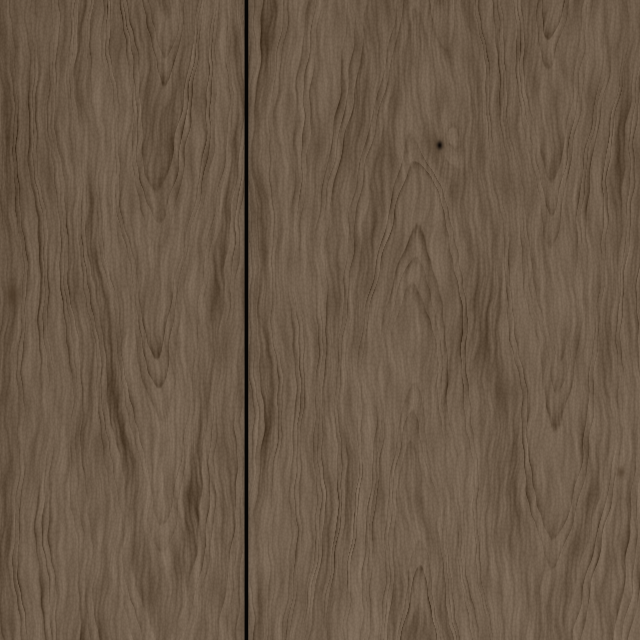
Give the GLSL for this texture, as a Shadertoy shader.

```glsl
// Two dark oak boards, split by one narrow vertical gap left of centre.
// Growth rings are level lines of cone-like fields, bent by layered sines;
// stretched cellular noise gives the fibres, pores and fine speckle.

vec2 hash2(vec2 p) {
    return fract(sin(vec2(dot(p, vec2(127.1, 311.7)), dot(p, vec2(269.5, 183.3)))) * 43758.55);
}

// Distance to the nearest scattered point
float cellular(vec2 p) {
    vec2 cell = floor(p), local = fract(p);
    float nearest = 2.0;
    for (int j = -1; j <= 1; j++)
        for (int i = -1; i <= 1; i++) {
            vec2 offset = vec2(i, j);
            vec2 d = offset + hash2(cell + offset) - local;
            nearest = min(nearest, dot(d, d));
        }
    return sqrt(nearest);
}

// Arched rings along a vertical axis, straightening away from it
float cathedral(vec2 p, float axis, float taper) {
    float u = p.x - axis;
    return sqrt(u * u + 0.0005) + taper * (p.y - 0.5) * exp(-u * u / 0.02);
}

float smoothMin(float a, float b, float k) {
    float h = max(k - abs(a - b), 0.0) / k;
    return min(a, b) - h * h * k * 0.25;
}

// Soft elliptical spot, taller than wide
float spot(vec2 p, vec2 centre, float radius) {
    vec2 d = (p - centre) * vec2(1.0, 0.7) / radius;
    return exp(-dot(d, d));
}

void mainImage(out vec4 fragColor, in vec2 fragCoord) {
    vec2 uv = fragCoord / iResolution.xy;
    float pixel = 1.0 / iResolution.x;
    float seam = 0.385;
    float board = step(seam, uv.x);
    vec2 knot = vec2(0.686, 0.773);

    // Wandering of the grain, different on each board
    vec2 p = uv;
    float shift = board * 2.7;
    p.x += 0.007 * sin(uv.y * 8.0 + uv.x * 13.0 + shift)
         + 0.004 * sin(uv.y * 21.0 - uv.x * 34.0 + shift * 2.0)
         + 0.0016 * sin(uv.y * 57.0 + uv.x * 71.0)
         + 0.0007 * sin(uv.y * 139.0 - uv.x * 190.0);

    // Ring field: arches point down on the left, up then down on the right
    float left = cathedral(p, 0.25, -0.15);
    float right = smoothMin(cathedral(p, 0.65, 0.16), cathedral(p, 0.865, -0.14), 0.08);
    float field = mix(left, right, board) + 0.025 * spot(uv, knot, 0.035);

    // Each ring darkens slowly, then ends sharply
    float phase = field / 0.0135 + 0.5 * sin(field * 170.0) + 40.0;
    float f = fract(phase);
    float strength = hash2(vec2(floor(phase), 3.0 + board)).x;
    float ring = f * f * f * (1.0 - smoothstep(0.86, 1.0, f)) * (0.4 + 1.1 * strength);
    float patches = 0.6 + 0.25 * sin(uv.y * 11.0 + uv.x * 17.0 + shift)
                  + 0.2 * sin(uv.y * 19.0 - uv.x * 27.0);

    // Fibres, short pores and speckle
    float fibre = cellular(vec2(p.x * 75.0, uv.y * 4.0));
    float pore = cellular(vec2(p.x * 170.0, uv.y * 13.0) + 9.0);
    float speckle = cellular(uv * vec2(260.0, 190.0));
    float tone = 0.75 - 0.75 * ring * patches * (0.6 + 0.8 * pore)
               - 0.35 * (fibre - 0.45) - 0.38 * (pore - 0.45) - 0.22 * (speckle - 0.45);

    // Broad shading: darker left edge and top, slow bands across
    tone += 0.14 * (0.45 - uv.y) - 0.2 * exp(-uv.x * 14.0)
          + 0.05 * sin(p.x * 31.0 + shift) * sin(uv.y * 4.0 + 1.0);
    vec3 color = mix(vec3(0.29, 0.225, 0.16), vec3(0.485, 0.415, 0.345), tone);

    // Faint brown knots and one dark knot
    float faint = spot(uv, vec2(0.97, 0.262), 0.006) + spot(uv, vec2(0.02, 0.54), 0.011);
    color = mix(color, vec3(0.28, 0.21, 0.14), 0.6 * faint + 0.4 * spot(uv, knot, 0.012));
    color = mix(color, vec3(0.05, 0.03, 0.02), spot(uv, knot + vec2(0.001, 0.0), 0.0042));

    // Gap with softly shaded board edges
    float gap = abs(uv.x - seam);
    color *= 1.0 - 0.3 * exp(-gap * 260.0);
    color = mix(vec3(0.02, 0.015, 0.01), color, smoothstep(0.0024 - pixel * 0.5, 0.0024 + pixel, gap));
    fragColor = vec4(color, 1.0);
}
```
